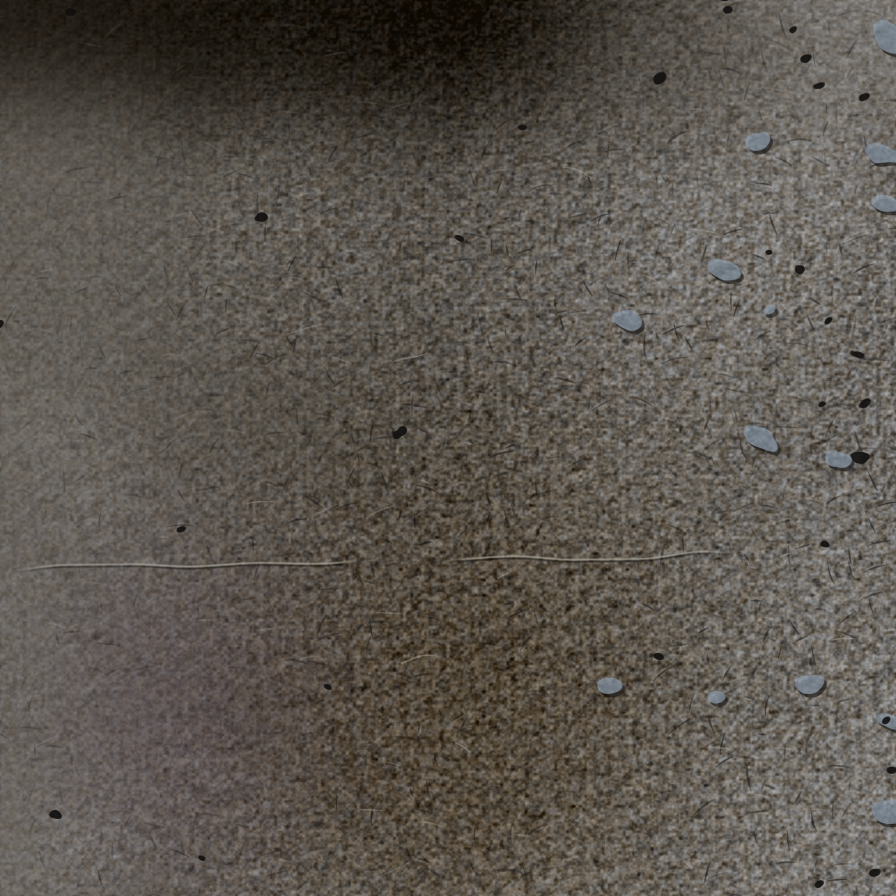
This texture is drawn by a WebGL 1 fragment shader. Its source:

```glsl
precision highp float;
// Weathered earthen wall: broad uneven light and clouded stains carry a fine
// embossed grain, with jittered grid cells scattering scratches, pits and
// chips, and one broken seam crossing the surface.
uniform vec2 u_resolution;

const vec3 WARM_SHIFT = vec3(0.020, 0.0, -0.027);
const vec3 BROWN_SHIFT = vec3(0.028, 0.0, -0.040);
const vec3 PLUM_SHIFT = vec3(0.004, -0.008, 0.018);
const vec3 PIT_COLOR = vec3(0.06, 0.055, 0.05);
const vec3 PALE_COLOR = vec3(0.66, 0.65, 0.61);
const vec3 CHIP_COLOR = vec3(0.53, 0.58, 0.63);

float hash(vec2 p) {
  return fract(sin(dot(p, vec2(127.1, 311.7))) * 43758.5453);
}

float noise(vec2 p) {
  vec2 i = floor(p), f = fract(p);
  f = f * f * (3.0 - 2.0 * f);
  vec2 e = vec2(0.0, 1.0);
  return mix(mix(hash(i), hash(i + e.yx), f.x),
             mix(hash(i + e.xy), hash(i + e.yy), f.x), f.y);
}

float fbm(vec2 p) {
  float sum = 0.0, amplitude = 0.5;
  for (int i = 0; i < 5; i++) {
    sum += amplitude * noise(p);
    p = mat2(0.8, -0.6, 0.6, 0.8) * p * 2.03 + 17.3;
    amplitude *= 0.5;
  }
  return sum;
}

float spot(vec2 p, vec2 center, vec2 radius) {
  vec2 q = (p - center) / radius;
  return exp(-dot(q, q));
}

// Thin tapered strokes, one per grid cell at most; sizes in canvas units.
float scratches(vec2 p, float cells, float density, vec2 size, float tilt, float seed) {
  float mask = 0.0, soft = 0.6 / u_resolution.y + 0.0004;
  for (int y = -1; y <= 1; y++) {
    for (int x = -1; x <= 1; x++) {
      vec2 id = floor(p * cells) + vec2(float(x), float(y));
      vec2 key = id + seed;
      vec2 center = (id + vec2(hash(key + 3.1), hash(key + 7.7))) / cells;
      float angle = tilt + (hash(key + 11.3) - 0.5) * 1.1;
      vec2 axis = vec2(cos(angle), sin(angle)), d = p - center;
      float along = dot(d, axis), reach = size.x * mix(0.3, 1.0, hash(key + 5.9));
      float across = dot(d, vec2(-axis.y, axis.x)) + along * along * 6.0;
      float away = length(vec2(max(abs(along) - reach, 0.0), across));
      float width = size.y * (1.0 - 0.7 * min(abs(along) / reach, 1.0));
      float stroke = 1.0 - smoothstep(width - soft, width + soft, away);
      mask = max(mask, stroke * step(hash(key), density) * mix(0.4, 1.0, hash(key + 2.3)));
    }
  }
  return mask;
}

// Distance to scattered ragged ovals; rightBias crowds them to the right.
float ovals(vec2 p, float cells, float density, float radius, float rightBias, float seed) {
  float nearest = 1.0;
  for (int y = -1; y <= 1; y++) {
    for (int x = -1; x <= 1; x++) {
      vec2 id = floor(p * cells) + vec2(float(x), float(y));
      vec2 key = id + seed;
      vec2 d = p - (id + vec2(hash(key + 4.2), hash(key + 9.1))) / cells;
      float angle = (hash(key + 1.7) - 0.5) * 1.4;
      d = mat2(cos(angle), -sin(angle), sin(angle), cos(angle)) * d;
      float size = radius * mix(0.45, 1.0, hash(key + 6.6));
      float ragged = (noise(p * 1.3 / radius + seed) - 0.5) * size * 0.7;
      float chance = density * mix(1.0, smoothstep(0.66, 0.95, (id.x + 0.5) / cells), rightBias);
      float dist = length(d * vec2(1.0, 1.6)) - size + ragged;
      nearest = min(nearest, mix(1.0, dist, step(hash(key), chance)));
    }
  }
  return nearest;
}

float fill(float dist) {
  float soft = 0.7 / u_resolution.y + 0.0005;
  return 1.0 - smoothstep(-soft, soft, dist);
}

float broadLight(vec2 p) {
  float light = 0.345 + 0.085 * smoothstep(0.5, 1.0, p.x);
  light += 0.035 * (1.0 - smoothstep(0.0, 0.3, p.x));
  light += 0.04 * spot(p, vec2(0.62, 0.72), vec2(0.3, 0.16));
  light -= 0.065 * spot(p, vec2(0.5, 0.17), vec2(0.17, 0.25));
  float topShade = smoothstep(0.79, 1.02, p.y + 0.04 * noise(p * 4.0));
  return light - 0.27 * topShade * (1.0 - smoothstep(0.5, 0.95, p.x));
}

// Fine relief lit from the upper left, plus loose speckle.
float grain(vec2 p) {
  vec2 toLight = vec2(-0.0018, 0.0022);
  float relief = fbm(p * 95.0) - fbm((p + toLight) * 95.0);
  float speckle = noise(p * 250.0) - 0.5 + 0.6 * (noise(p * 390.0 + 40.0) - 0.5);
  float crumbs = smoothstep(0.72, 0.95, noise(p * vec2(150.0, 170.0) + 9.0));
  return relief * 0.33 + speckle * 0.21 - crumbs * 0.10;
}

void main() {
  vec2 p = gl_FragCoord.xy / u_resolution;
  float clouds = fbm(p * 4.0 + 2.0) - 0.48;
  float rough = mix(0.5, 1.0, smoothstep(0.08, 0.42, p.x + clouds * 0.5));
  rough *= 1.0 - 0.45 * smoothstep(0.72, 0.95, p.y);
  float worn = rough * smoothstep(0.36, 0.58, fbm(p * 6.0 + 31.0) + 0.12 * p.x);

  // Ground tone and stain colours
  float tone = broadLight(p) + clouds * 0.13 + grain(p) * rough * (0.85 + 0.35 * p.x);
  float brown = spot(p, vec2(0.52, 0.2), vec2(0.24, 0.3));
  float plum = spot(p, vec2(0.2, 0.2), vec2(0.16, 0.2));
  vec3 color = vec3(max(tone, 0.03)) + WARM_SHIFT * smoothstep(0.65, 0.35, tone);
  color += BROWN_SHIFT * brown * 0.7 + PLUM_SHIFT * plum;
  color += WARM_SHIFT * (noise(p * 180.0 + 70.0) - 0.5) * 1.6 * rough;

  // Scratches, dark and pale, bent by a slow warp
  vec2 bent = p + 0.008 * vec2(noise(p * 28.0), noise(p * 28.0 + 50.0));
  float dark = scratches(bent, 26.0, 0.55, vec2(0.015, 0.0012), 0.1, 13.0);
  dark = max(dark, scratches(bent, 30.0, 0.45, vec2(0.013, 0.0011), 1.6, 47.0));
  float pale = scratches(bent, 19.0, 0.30, vec2(0.020, 0.0010), 0.05, 81.0);
  color = mix(color, PIT_COLOR, dark * worn * 0.65);
  color = mix(color, PALE_COLOR, pale * worn * 0.6);

  // Broken seam with a shadow under its pale lip
  float seam = p.y - 0.366 - 0.02 * p.x - 0.008 * (noise(vec2(p.x * 14.0, 3.0)) - 0.5);
  float broken = smoothstep(0.3, 0.6, noise(vec2(p.x * 9.0, 8.0))) * smoothstep(0.0, 0.08, p.x);
  color = mix(color, PIT_COLOR, fill(abs(seam + 0.0025) - 0.0010) * broken * 0.5);
  color = mix(color, PALE_COLOR, fill(abs(seam) - 0.0009) * broken * 0.75);

  // Chips with shadowed rims, then pits
  float chip = ovals(p, 9.0, 0.55, 0.023, 1.0, 23.0);
  float chipShadow = ovals(p + vec2(-0.003, 0.004), 9.0, 0.55, 0.023, 1.0, 23.0);
  color = mix(color, PIT_COLOR, fill(chipShadow) * 0.6);
  color = mix(color, CHIP_COLOR + grain(p) * 0.3, fill(chip) * 0.8);
  float pit = min(ovals(p, 6.0, 0.25, 0.010, 0.0, 61.0), ovals(p, 16.0, 0.3, 0.009, 1.0, 90.0));
  color = mix(color, PIT_COLOR, fill(pit) * 0.9);
  gl_FragColor = vec4(clamp(color, 0.0, 1.0), 1.0);
}
```
